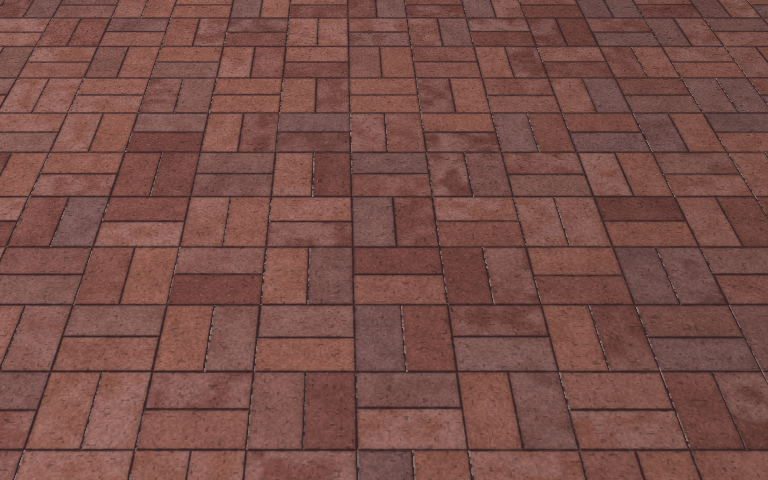
This texture is drawn by a WebGL 1 fragment shader. Its source:

```glsl
precision highp float;
uniform vec2 u_resolution;

// Brick, joint and sand colours
const vec3 RED = vec3(0.53, 0.335, 0.29);
const vec3 DUSTY = vec3(0.55, 0.40, 0.38);
const vec3 DEEP = vec3(0.42, 0.25, 0.23);
const vec3 PLUM = vec3(0.44, 0.32, 0.315);
const vec3 JOINT = vec3(0.20, 0.13, 0.14);
const vec3 SAND = vec3(0.61, 0.51, 0.47);

// Perspective: depth rows and converging columns, in canvas units
const float ROW_HORIZON = 1.127;
const float ROW_SCALE = 24.04;
const float ROW_START = 11.645;
const float COLUMN_HORIZON = 0.99;
const float COLUMN_SCALE = 0.075;
const vec2 SEAM = vec2(0.4526, 0.0131);

// Joint half width and wear, in units of one paver pair
const float JOINT_WIDTH = 0.011;
const float JOINT_WOBBLE = 0.012;
const float SPLIT_JITTER = 0.025;
const float GRAIN = 0.30;
const float MOTTLE = 0.16;

float hash(vec2 p) {
  vec3 q = fract(vec3(p.xyx) * 0.1031);
  q += dot(q, q.yzx + 33.33);
  return fract((q.x + q.y) * q.z);
}

float noise(vec2 p) {
  vec2 i = floor(p), f = fract(p);
  f = f * f * (3.0 - 2.0 * f);
  float low = mix(hash(i), hash(i + vec2(1.0, 0.0)), f.x);
  float high = mix(hash(i + vec2(0.0, 1.0)), hash(i + 1.0), f.x);
  return mix(low, high, f.y);
}

float fbm(vec2 p) {
  float sum = 0.0, weight = 0.5;
  for (int i = 0; i < 4; i++) {
    sum += weight * noise(p);
    p = p * 2.03 + 17.1;
    weight *= 0.5;
  }
  return sum / 0.9375;
}

// Soft line where the edge distance falls below the half width
float line(float dist, float width, float blur) {
  return 1.0 - smoothstep(width - blur, width + blur, dist);
}

void main() {
  vec2 uv = gl_FragCoord.xy / u_resolution;
  float down = 1.0 - uv.y;

  // Project the canvas onto the paved ground
  float spacing = COLUMN_SCALE * (down + COLUMN_HORIZON);
  float depth = down + ROW_HORIZON;
  vec2 ground = vec2((uv.x - SEAM.x - SEAM.y * down) / spacing,
                     ROW_SCALE / depth - ROW_START);
  vec2 footprint = vec2(1.0 / spacing, ROW_SCALE / (depth * depth)) / u_resolution;

  // Basket weave: alternate upright and level pairs
  vec2 cell = floor(ground), f = fract(ground);
  float upright = mod(cell.x + cell.y, 2.0);
  float split = 0.5 + SPLIT_JITTER * (hash(cell + 71.0) - 0.5);
  float side = step(split, mix(f.y, f.x, upright));
  vec2 across = vec2(upright, 1.0 - upright);
  vec2 lo = across * split * side;
  vec2 hi = mix(vec2(1.0), vec2(mix(split, 1.0, side)), across);
  vec2 id = cell * 2.0 + across * side + 101.0;

  // Brick tone, mottling and grain
  float tone = hash(id), dust = hash(id + 37.0), blue = hash(id + 83.0);
  vec2 local = ground + id * 3.7;
  float patches = fbm(local * 5.0);
  float grain = noise(local * vec2(43.0, 37.0)) * 0.6 + noise(local * 83.0) * 0.4;
  vec3 color = mix(DEEP, RED, smoothstep(0.0, 0.65, tone));
  color = mix(color, DUSTY, 0.75 * dust * smoothstep(0.25, 0.7, patches));
  color = mix(color, PLUM, 0.8 * smoothstep(0.6, 1.0, blue));
  color *= 1.0 + GRAIN * (grain - 0.5) + MOTTLE * (patches - 0.5);
  float pit = smoothstep(0.80, 0.92, noise(local * 29.0));
  float fleck = smoothstep(0.86, 0.96, noise(local * 51.0 + 9.0));
  color *= 1.0 - 0.18 * pit;
  color = mix(color, SAND, 0.3 * fleck);

  // Broad light falls off to the right
  color *= mix(1.06, 0.91, smoothstep(0.25, 1.0, uv.x));
  color *= 0.96 + 0.08 * fbm(uv * 4.0 + 5.0);

  // Uneven joints, with sand caught along upright edges
  float rough = JOINT_WOBBLE * (fbm(ground * 19.0) - 0.5);
  float width = JOINT_WIDTH * (0.75 + 0.6 * hash(id + 13.0)) + rough;
  vec2 fromLow = f - lo, fromHigh = hi - f;
  vec2 edge = min(fromLow, fromHigh);
  float gapX = line(edge.x, width, footprint.x);
  float gapY = line(edge.y, width * 1.25, footprint.y);
  float rim = line(min(edge.x, edge.y), 0.03, 0.03);
  color *= 1.0 - 0.12 * rim;
  color = mix(color, JOINT, max(gapX, gapY) * 0.92);
  float fill = smoothstep(0.35, 0.8, hash(id + 53.0));
  fill *= smoothstep(0.30, 0.62, fbm(ground * vec2(9.0, 21.0) + 4.0));
  float sandX = line(abs(fromLow.x - 0.006), width * 0.8, footprint.x);
  float sandY = line(fromHigh.y, width * 0.7, footprint.y);
  color = mix(color, SAND * (0.8 + 0.4 * grain), sandX * fill * 0.85);
  color = mix(color, SAND, sandY * fill * 0.22);

  gl_FragColor = vec4(clamp(color, 0.0, 1.0), 1.0);
}
```
